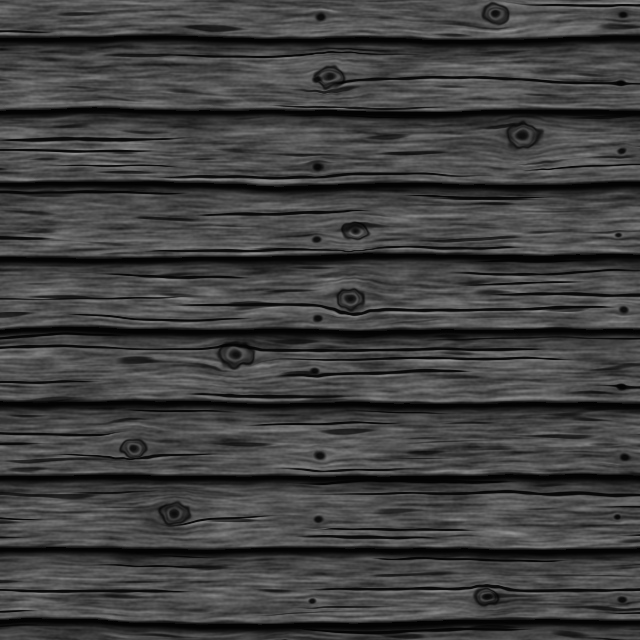
Give the GLSL for this texture, as a WebGL 2 fragment shader.

```glsl
#version 300 es
precision highp float;

uniform vec2 u_resolution;
out vec4 fragColor;

vec2 hash2(vec2 p) {
    vec3 q = fract(p.xyx * vec3(0.1031, 0.1030, 0.0973));
    q += dot(q, q.yzx + 33.33);
    return fract((q.xx + q.yz) * q.zy);
}

float corner(vec2 cell, vec2 offset, vec2 f) {
    return dot(hash2(cell + offset) * 2.0 - 1.0, f - offset);
}

// Gradient noise, roughly -0.7 to 0.7
float noise(vec2 p) {
    vec2 i = floor(p), f = p - i;
    vec2 u = f * f * f * (f * (f * 6.0 - 15.0) + 10.0);
    return mix(mix(corner(i, vec2(0, 0), f), corner(i, vec2(1, 0), f), u.x),
               mix(corner(i, vec2(0, 1), f), corner(i, vec2(1, 1), f), u.x), u.y);
}

void main() {
    vec2 uv = gl_FragCoord.xy / u_resolution;
    const float boardHeight = 0.1141;
    float pixel = 1.0 / (u_resolution.y * boardHeight);

    // Overlapping boards with slightly uneven lower edges
    float y = (uv.y - 0.0286) / boardHeight;
    float seam = floor(y + 0.5);
    float wave = 0.09 * noise(vec2(uv.x * 4.0 + 20.0, seam * 7.37 + 90.5))
               + 0.025 * noise(vec2(uv.x * 17.0, seam * 3.71 + 60.5));
    y += wave * (1.0 - smoothstep(0.1, 0.5, abs(y - seam)));
    float board = floor(y);
    float v = y - board;

    // Knots: one large and two small per board, pushing the grain aside
    float bend = 0.0, knotMask = 0.0, knotTone = 0.0, knotDark = 0.0;
    for (int k = 0; k < 3; k++) {
        vec2 h = hash2(vec2(board + 31.0, float(k) * 13.0 + 7.0));
        bool large = k == 0;
        vec2 center = large ? vec2(0.2 + 0.62 * h.x, 0.3 + 0.4 * h.y)
                            : vec2(0.01 + 0.477 * float(k) + 0.015 * h.x, 0.15 + 0.3 * h.y);
        float size = large ? 0.013 + 0.006 * h.y : 0.004 + 0.003 * h.x;
        vec2 d = vec2(uv.x - center.x, (v - center.y) * boardHeight);
        float r = length(d / vec2(size * 1.35, size));
        r += 0.45 * noise(uv * 70.0 + board) * min(r, 1.0);
        bend += d.y * 0.68 * exp(-0.3 * r * r);
        if (large) {
            knotMask = 0.75 * (1.0 - smoothstep(0.75, 1.25, r));
            knotTone = 0.21 + 0.07 * sin(r * 15.0 + 4.0 * noise(uv * 45.0));
            knotDark = max(knotDark, 0.7 * exp(-pow((r - 1.0) * 6.0, 2.0)));
            knotDark = max(knotDark, 0.8 * (1.0 - smoothstep(0.12, 0.5, r)));
        } else {
            knotDark = max(knotDark, 0.85 * (1.0 - smoothstep(0.4, 1.3, r)));
        }
    }

    // Long wavering fibres, different on every board
    vec2 grain = vec2(uv.x + board * 3.7 + 40.0, y * boardHeight - bend + 2.0);
    float flow = noise(grain * vec2(4.0, 14.0));
    grain.y += 0.008 * flow + 0.0016 * noise(grain * vec2(18.0, 45.0));
    float tone = 0.315
               + 0.22 * noise(grain * vec2(11.0, 155.0))
               + 0.17 * noise(grain * vec2(27.0, 215.0) + 9.0)
               + 0.13 * noise(grain * vec2(4.0, 48.0) + 5.0)
               + 0.09 * noise(grain * vec2(7.0, 13.0) + 3.0)
               + 0.05 * noise(uv * vec2(130.0, 230.0));
    tone = mix(tone, knotTone + 0.4 * (tone - 0.3), knotMask);

    // Short hairline splits
    float split = noise(grain * vec2(8.0, 88.0) + 17.0);
    tone *= 1.0 - 0.65 * smoothstep(0.24, 0.42, split);

    // Long cracks with tapered ends and a lit lower lip
    float crackV = v - bend / boardHeight;
    for (int i = 0; i < 6; i++) {
        vec2 id = vec2(board + 50.0, float(i) * 5.0 + 11.0);
        vec2 h = hash2(id);
        float line = (float(i) + 0.2 + 0.6 * h.x) / 6.5 + 0.04
                   + 0.11 * noise(vec2(uv.x * 2.5 + h.y * 30.0, id.x + 0.5))
                   + 0.03 * noise(vec2(uv.x * 13.0, id.x * 3.0 + id.y + 0.5));
        float presence = smoothstep(0.02, 0.3, noise(vec2(uv.x * 2.8 + h.x * 50.0, id.y + h.y)));
        float width = presence * (0.009 + 0.013 * h.y)
                    * (1.0 + 0.9 * noise(vec2(uv.x * 35.0, id.y + id.x * 2.3)));
        float d = crackV - line;
        float cut = 1.0 - smoothstep(width * 0.6, width + 0.9 * pixel, abs(d));
        float lip = exp(-pow((d + width + 0.022) / 0.016, 2.0));
        tone += 0.09 * lip * presence;
        tone = mix(tone, 0.035, cut * smoothstep(0.05, 0.45, presence));
    }
    tone *= 1.0 - knotDark;

    // Rounded lower lip and the shadow cast by the board above
    float below = 1.0 - v;
    tone += 0.05 * exp(-pow((v - 0.055) / 0.025, 2.0));
    tone *= mix(0.25, 1.0, smoothstep(0.0, 0.03 + pixel, v));
    tone *= mix(0.6, 1.0, smoothstep(0.05, 0.38, below));
    float shadowDepth = 0.085 + 0.05 * noise(vec2(uv.x * 5.0, seam * 5.3 + 40.5));
    tone = mix(0.012, tone, smoothstep(shadowDepth * 0.4, shadowDepth + 0.06, below));

    fragColor = vec4(vec3(clamp(tone, 0.01, 0.6)), 1.0);
}
```
